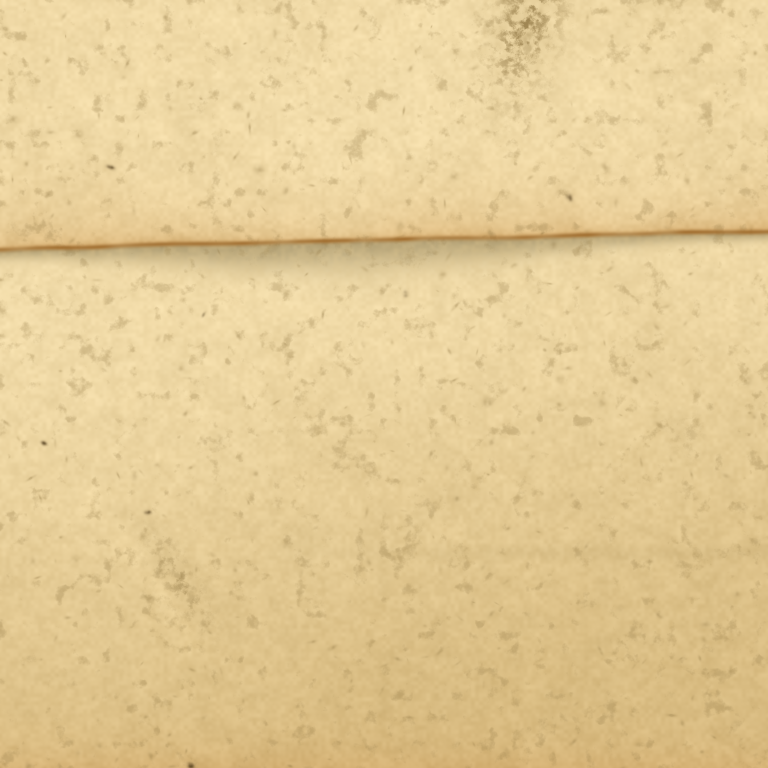
Reproduce this texture procedurally as a Shadertoy shader.

```glsl
const vec3 PAPER_LIGHT = vec3(0.956, 0.872, 0.676);
const vec3 PAPER_DEEP = vec3(0.846, 0.732, 0.503);
const vec3 CREASE_BROWN = vec3(0.62, 0.41, 0.16);
const vec3 STAIN_TAN = vec3(0.81, 0.62, 0.36);
const vec3 SHADOW_GRAY = vec3(0.66, 0.59, 0.42);
const vec3 FLECK_OLIVE = vec3(0.58, 0.48, 0.28);
const vec3 SPECK_DARK = vec3(0.30, 0.22, 0.10);
const float CREASE_LEFT = 0.676;
const float CREASE_SLOPE = 0.023;
const float CREASE_WIDTH = 0.0034;
const float GRAIN_CELLS = 190.0;
const float GRAIN_STRENGTH = 0.062;
const float MOTTLE_STRENGTH = 0.045;

float hash(vec2 p) {
    vec3 q = fract(vec3(p.xyx) * 0.1031);
    q += dot(q, q.yzx + 33.33);
    return fract((q.x + q.y) * q.z);
}

float noise(vec2 p) {
    vec2 i = floor(p), f = fract(p);
    f = f * f * (3.0 - 2.0 * f);
    return mix(mix(hash(i), hash(i + vec2(1, 0)), f.x),
               mix(hash(i + vec2(0, 1)), hash(i + vec2(1, 1)), f.x), f.y);
}

float fbm(vec2 p) {
    float sum = 0.0, amp = 0.5;
    for (int i = 0; i < 4; i++) {
        sum += amp * noise(p);
        p = mat2(0.8, 0.6, -0.6, 0.8) * p * 2.03 + 17.0;
        amp *= 0.5;
    }
    return sum / 0.9375;
}

// Coverage of randomly turned soft flecks, one candidate per cell
float flecks(vec2 uv, float cells, float chance, vec2 radii, float stretch, float seed) {
    vec2 home = floor(uv * cells);
    float cover = 0.0;
    for (int j = -1; j <= 1; j++)
    for (int i = -1; i <= 1; i++) {
        vec2 id = home + vec2(i, j) + seed;
        if (hash(id) > chance) continue;
        vec2 center = (id - seed + vec2(hash(id + 3.7), hash(id + 8.1))) / cells;
        float angle = 6.2832 * hash(id + 5.3);
        vec2 d = mat2(cos(angle), sin(angle), -sin(angle), cos(angle)) * (uv - center);
        d.y *= 1.0 + stretch * hash(id + 9.9);
        float r = mix(radii.x, radii.y, hash(id + 2.2));
        float ragged = 0.5 + noise(uv * 230.0 + seed);
        float spot = exp(-dot(d, d) / (0.45 * r * r)) * ragged;
        cover = max(cover, spot * mix(0.4, 1.0, hash(id + 6.6)));
    }
    return min(cover, 1.0);
}

// Soft oval region, tilted by shear
float patchMask(vec2 uv, vec2 center, vec2 size, float shear) {
    vec2 d = uv - center;
    d.x -= shear * d.y;
    d /= size;
    return exp(-dot(d, d));
}

void mainImage(out vec4 fragColor, in vec2 fragCoord) {
    vec2 uv = fragCoord / iResolution.xy;
    mat2 turn = mat2(0.8, 0.6, -0.6, 0.8);
    float grain = noise(uv * GRAIN_CELLS) * 0.6 + noise(turn * uv * GRAIN_CELLS * 0.53 + 41.0) * 0.4 - 0.5;
    float cloud = fbm(uv * 7.0 + 5.0) - 0.5;

    // Paper tone: pale above the fold, deepening to the lower right
    float fold = uv.y - CREASE_LEFT - CREASE_SLOPE * uv.x - 0.0025 * (noise(uv.xx * 9.0) - 0.5);
    float above = smoothstep(-0.004, 0.004, fold);
    float depth = 1.0 - smoothstep(-0.12, 0.72, uv.y - 0.20 * (uv.x - 0.35));
    depth = mix(0.08 + 0.92 * depth, 0.09 + 0.12 * abs(uv.x - 0.5), above);
    vec3 color = mix(PAPER_LIGHT, PAPER_DEEP, clamp(depth + 0.20 * cloud, 0.0, 1.0));
    color = mix(color, STAIN_TAN, 0.35 * exp(-uv.y / 0.028));

    // Warm stain over the fold and gray shadow beneath it
    float stain = 0.36 * exp(-abs(fold) / 0.050) + 0.30 * exp(-abs(fold) / 0.012);
    color = mix(color, STAIN_TAN, above * stain * (0.9 + 0.8 * cloud));
    float reach = 0.010 + 0.027 * exp(-pow((uv.x - 0.45) / 0.30, 2.0));
    float shade = (1.0 - above) * exp(-pow(abs(fold) / reach, 2.0));
    color = mix(color, SHADOW_GRAY, shade * (0.76 + 0.5 * grain));

    // Faint second fold and pale diagonal ridge
    float ripple = exp(-pow(abs(uv.y - 0.28 - 0.006 * cloud) / 0.009, 2.0));
    color -= 0.024 * ripple * smoothstep(0.25, 0.55, uv.x);
    color += 0.035 * patchMask(uv, vec2(0.195, 0.245), vec2(0.018, 0.10), -0.75);

    // Fibre grain and small mottling
    color += GRAIN_STRENGTH * grain * vec3(0.85, 0.95, 1.1);
    color += MOTTLE_STRENGTH * (fbm(uv * 42.0) - 0.5);
    float blotch = smoothstep(0.60, 0.85, fbm(uv * 64.0 + 70.0));
    color = mix(color, FLECK_OLIVE, 0.30 * blotch);

    // Gritty smudges
    float smudge = patchMask(uv, vec2(0.685, 0.97), vec2(0.040, 0.085), 0.25)
                 + 0.6 * patchMask(uv, vec2(0.235, 0.24), vec2(0.026, 0.055), -0.5)
                 + 0.3 * patchMask(uv, vec2(0.895, 0.435), vec2(0.02, 0.03), 0.0);
    float grit = smoothstep(0.42, 0.78, fbm(turn * uv * 125.0 + 23.0));
    color = mix(color, FLECK_OLIVE, min(smudge, 1.0) * (0.12 + 0.75 * grit));

    // Faint flecks, short fibres and rare dark specks
    float faint = flecks(uv, 24.0, 0.30, vec2(0.003, 0.008), 1.5, 11.0);
    float fibres = flecks(uv, 28.0, 0.16, vec2(0.005, 0.010), 2.5, 57.0);
    float dark = flecks(uv, 8.0, 0.15, vec2(0.005, 0.009), 0.8, 93.0);
    color = mix(color, FLECK_OLIVE, 0.32 * faint);
    color = mix(color, FLECK_OLIVE, 0.38 * fibres);
    color = mix(color, SPECK_DARK, 0.85 * dark);

    // Brown fold line, broken by wear
    float wear = 0.55 + 0.45 * noise(vec2(uv.x * 38.0, 4.0));
    float line = exp(-pow(abs(fold) / CREASE_WIDTH, 2.0));
    color = mix(color, CREASE_BROWN, line * wear * 0.9);

    fragColor = vec4(clamp(color, 0.0, 1.0), 1.0);
}
```
